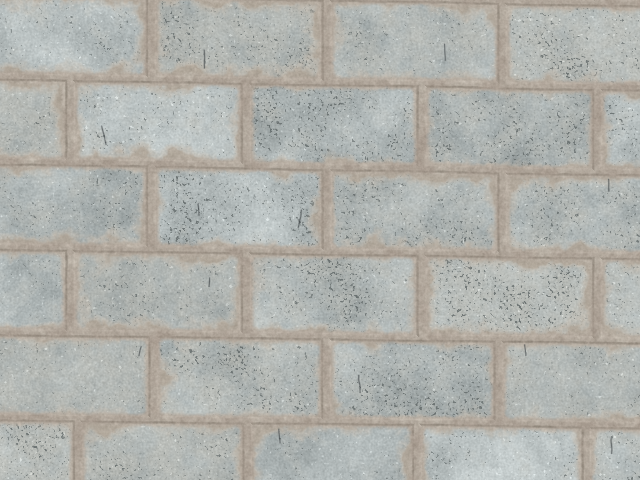
Write a Shadertoy shader that draws this texture.

```glsl
const vec2  PITCH        = vec2(0.3660, 0.1775); // block plus joint, in canvas heights
const vec2  FIRST_JOINT  = vec2(0.146, 0.160);   // from the top left corner
const vec2  JOINT_HALF   = vec2(0.0150, 0.0115);
const vec2  TOOLED_HALF  = vec2(0.0085, 0.0060);
const float ROW_OFFSET   = 0.46;
const float BED_SLOPE    = 0.019;
const float BED_LEVELING = 0.008;  // slope lost towards the bottom
const float ROW_SHRINK   = 0.018;  // blocks narrow in the lowest rows
const float CORNER       = 0.013;
const float RAGGED       = 0.007;
const float PORE_SCALE   = 150.0;
const float MARK_CELL    = 0.17;
const float MARK_CHANCE  = 0.24;
const float CHALK_CHANCE = 0.05;

const vec3 BLOCK_DARK   = vec3(0.59, 0.62, 0.62);
const vec3 BLOCK_LIGHT  = vec3(0.78, 0.81, 0.81);
const vec3 BLOCK_WARM   = vec3(0.72, 0.72, 0.69);
const vec3 PORE_COLOR   = vec3(0.36, 0.39, 0.39);
const vec3 MORTAR_COLOR = vec3(0.68, 0.635, 0.59);
const vec3 MORTAR_PALE  = vec3(0.745, 0.715, 0.67);
const vec3 STAIN_COLOR  = vec3(0.66, 0.615, 0.56);
const vec3 MARK_COLOR   = vec3(0.24, 0.26, 0.27);
const vec3 CHALK_COLOR  = vec3(0.87, 0.89, 0.89);

vec2 hash2(vec2 p) {
    vec3 q = fract(p.xyx * vec3(0.1031, 0.1030, 0.0973));
    q += dot(q, q.yzx + 33.33);
    return fract((q.xx + q.yz) * q.zy);
}

float cornerSlope(vec2 cell, vec2 offset) {
    return dot(hash2(cell) * 2.0 - 1.0, offset);
}

float gradientNoise(vec2 p) {
    vec2 i = floor(p), f = p - i;
    vec2 s = f * f * f * (f * (f * 6.0 - 15.0) + 10.0);
    vec2 e = vec2(1.0, 0.0);
    float low  = mix(cornerSlope(i, f), cornerSlope(i + e, f - e), s.x);
    float high = mix(cornerSlope(i + e.yx, f - e.yx), cornerSlope(i + 1.0, f - 1.0), s.x);
    return mix(low, high, s.y);
}

float fbm(vec2 p) {
    float sum = 0.0, amp = 1.0;
    for (int i = 0; i < 4; i++) {
        sum += amp * gradientNoise(p);
        p = mat2(1.6, 1.2, -1.2, 1.6) * p + 7.3;
        amp *= 0.55;
    }
    return sum;
}

float roundBox(vec2 p, vec2 halfSize, float radius) {
    vec2 d = abs(p) - halfSize + radius;
    return length(max(d, 0.0)) + min(max(d.x, d.y), 0.0) - radius;
}

// Short, nearly upright strokes scattered one per cell
float strokes(vec2 p, float chance, float width, float seed, float px) {
    vec2 cell = floor(p / MARK_CELL);
    vec2 rnd = hash2(cell + seed), place = hash2(cell + seed + 57.0);
    vec2 q = p - (cell + 0.25 + 0.5 * place) * MARK_CELL;
    float halfLength = mix(0.005, 0.019, rnd.y);
    q.x += q.y * (place.x - 0.5) * 0.5 + 0.002 * gradientNoise(p * 55.0);
    q.y -= clamp(q.y, -halfLength, halfLength);
    return step(rnd.x, chance) * (1.0 - smoothstep(width - px, width + px, length(q)));
}

void mainImage(out vec4 fragColor, in vec2 fragCoord) {
    float px = 1.0 / iResolution.y;
    vec2 p = vec2(fragCoord.x, iResolution.y - fragCoord.y) * px;

    // Running bond with sloping beds
    vec2 wall = p - FIRST_JOINT;
    wall.y += 0.003 * gradientNoise(p * 4.0) - (BED_SLOPE - BED_LEVELING * p.y) * p.x;
    float row = floor(wall.y / PITCH.y);
    wall.x += ROW_SHRINK * max(row - 2.0, 0.0) * (p.x - 0.6);
    wall.x -= ROW_OFFSET * PITCH.x * mod(row, 2.0);
    vec2 id = vec2(floor(wall.x / PITCH.x), row);
    vec2 q = wall - (id + 0.5) * PITCH;
    vec2 rnd = hash2(id + 40.0), rndWear = hash2(id + 91.0);

    float broad = fbm(p * 7.0 + rnd * 9.0);
    float patchy = fbm(p * 19.0 + 4.0);
    float blotch = fbm(p * 12.0 + 17.0);
    float fine = fbm(p * 85.0);
    float grain = gradientNoise(p * 210.0);

    // Block face
    float tone = 0.57 + 0.40 * (rnd.x - 0.5) + 0.60 * broad + 0.25 * patchy;
    vec3 block = mix(BLOCK_DARK, BLOCK_LIGHT, clamp(tone, 0.0, 1.0));
    block = mix(block, BLOCK_WARM, clamp(0.6 * rndWear.y - 0.1 + 0.6 * patchy, 0.0, 0.6));
    block += 0.05 * fine + 0.08 * grain;

    // Dense fine pores and pale specks
    float wear = clamp(0.5 + 0.6 * (rnd.y - 0.5) - 0.8 * broad + 0.4 * patchy, 0.0, 1.0);
    float threshold = mix(0.46, 0.09, wear);
    float pore = gradientNoise(p * PORE_SCALE + 0.8 * fine) + 0.6 * gradientNoise(p * 270.0 + 9.0);
    block = mix(block, PORE_COLOR, smoothstep(threshold, threshold + 0.32, pore) * mix(0.4, 0.8, wear));
    block += 0.12 * smoothstep(0.30, 0.55, gradientNoise(p * 130.0 + 31.0));

    // Mortar smeared over the block edges
    float edge = roundBox(q, 0.5 * PITCH - JOINT_HALF, CORNER);
    float smear = edge + 0.040 * blotch + 0.008 * patchy + 0.012 * (rndWear.x - 0.5);
    float haze = smoothstep(-0.020, 0.005, smear + 0.005 * fine);
    float stain = smoothstep(-0.005, 0.005, smear + 0.006 * fine - 0.003);
    vec3 color = mix(block, MORTAR_PALE + 0.06 * fine + 0.04 * grain, 0.75 * haze);
    color = mix(color, STAIN_COLOR + 0.06 * fine + 0.04 * grain, 0.65 * stain);

    // Joint with a tooled band: shaded on one side, lit on the other
    float ragged = edge + RAGGED * (0.6 * patchy + 0.45 * fine);
    float joint = smoothstep(-0.004 - px, 0.003 + px, ragged);
    vec3 mortar = mix(MORTAR_COLOR, MORTAR_PALE, clamp(0.35 + 0.8 * patchy, 0.0, 1.0));
    mortar += 0.07 * fine + 0.05 * grain;
    vec2 band = 0.5 * PITCH - abs(q) - TOOLED_HALF + 0.0015 * patchy;
    float groove = min(band.x, band.y);
    float side = band.x < band.y ? sign(q.x) : -sign(q.y);
    float rim = 1.0 - smoothstep(0.0006, 0.0022 + px, abs(groove));
    mortar -= rim * (0.035 + 0.055 * side) * clamp(0.8 + 1.2 * patchy, 0.0, 1.4);
    mortar -= 0.02 * (1.0 - smoothstep(-0.001, 0.001, groove));
    color = mix(color, mortar, joint);

    // Scratches and chalky drips
    color = mix(color, CHALK_COLOR, 0.8 * strokes(p, CHALK_CHANCE, 0.0020, 13.0, px));
    color = mix(color, MARK_COLOR, 0.75 * strokes(p, MARK_CHANCE, 0.0011, 71.0, px));

    fragColor = vec4(clamp(color, 0.0, 1.0), 1.0);
}
```
